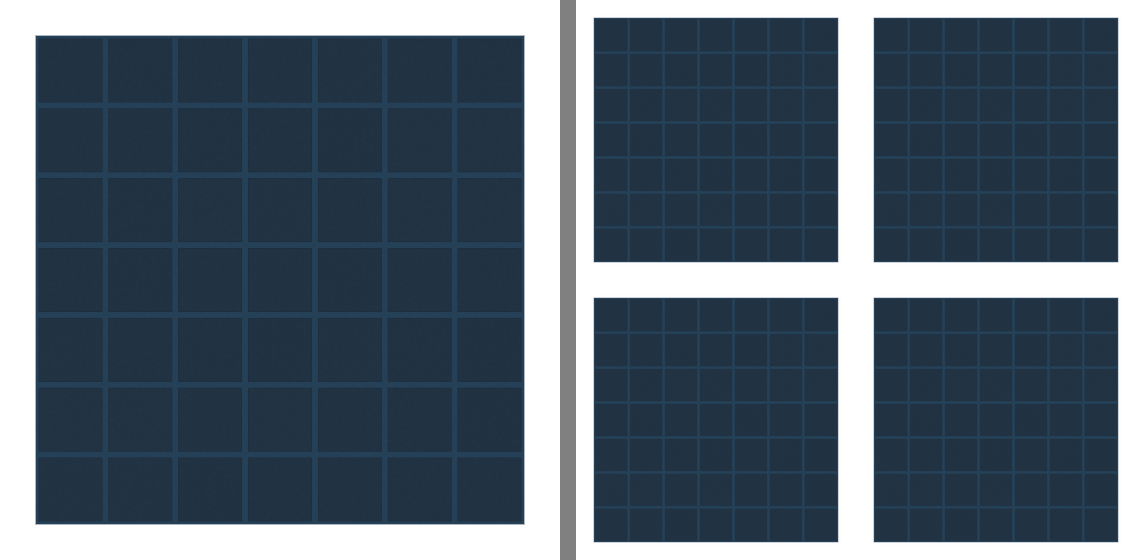
Left, the tile; right, the same tile 2 across and 2 down.
Reproduce this pattern procedurally as a three.js fragment shader.

```glsl
// Draws a navy panel of seven by seven square tiles with blue joints on a white ground.
varying vec2 vUv;

const float TILES = 7.0;           // tiles across and down
const float PITCH = 0.1247;        // tile spacing
const float JOINT = 0.0106;        // joint width
const float CORNER = 0.0012;       // tile corner radius
const float GROOVE = 0.0013;       // width of the dark line round each tile
const float SOFT = 0.001;          // half width of edge smoothing
const float GRAIN_CELLS = 160.0;   // surface grain cells across the canvas
const float GRAIN = 0.010;         // grain strength
const float TILE_SHIFT = 0.004;    // brightness range between tiles

const vec3 GROUND_COLOR = vec3(1.0);
const vec3 TILE_COLOR = vec3(0.130, 0.198, 0.262);
const vec3 JOINT_COLOR = vec3(0.145, 0.253, 0.340);
const vec3 GROOVE_COLOR = vec3(0.105, 0.165, 0.230);

float hash(vec2 p) {
  vec3 q = fract(vec3(p.xyx) * 0.1031);
  q += dot(q, q.yzx + 33.33);
  return fract((q.x + q.y) * q.z);
}

// Distance to the nearest scattered point, wrapping at the canvas edges
float cellNoise(vec2 uv) {
  vec2 p = uv * GRAIN_CELLS;
  vec2 cell = floor(p);
  float nearest = 2.0;
  for (int y = -1; y <= 1; y++) {
    for (int x = -1; x <= 1; x++) {
      vec2 neighbor = cell + vec2(float(x), float(y));
      vec2 id = mod(neighbor, GRAIN_CELLS);
      vec2 point = neighbor + vec2(hash(id), hash(id + 217.0));
      nearest = min(nearest, distance(p, point));
    }
  }
  return nearest;
}

// Signed distance to a rounded square
float squareDistance(vec2 p, float halfSize, float radius) {
  vec2 q = abs(p) - halfSize + radius;
  return length(max(q, 0.0)) + min(max(q.x, q.y), 0.0) - radius;
}

// One inside the shape, zero outside
float coverage(float d) {
  return 1.0 - smoothstep(-SOFT, SOFT, d);
}

void main() {
  // Tile grid centred on the canvas
  vec2 centered = vUv - 0.5;
  vec2 grid = centered / PITCH + 0.5 * TILES;
  vec2 local = (fract(grid) - 0.5) * PITCH;

  float panel = squareDistance(centered, 0.5 * TILES * PITCH, 0.0);
  float tile = squareDistance(local, 0.5 * (PITCH - JOINT), CORNER);

  // Tile faces, joints and the fine groove between them
  float shade = (hash(floor(grid) + 11.0) - 0.5) * TILE_SHIFT;
  vec3 color = mix(JOINT_COLOR, TILE_COLOR + shade, coverage(tile));
  float groove = coverage(abs(tile + 0.5 * GROOVE) - 0.5 * GROOVE);
  color = mix(color, GROOVE_COLOR, 0.6 * groove);

  // Faint surface grain
  color += (cellNoise(vUv) - 0.45) * GRAIN;

  gl_FragColor = vec4(mix(GROUND_COLOR, color, coverage(panel)), 1.0);
}
```
